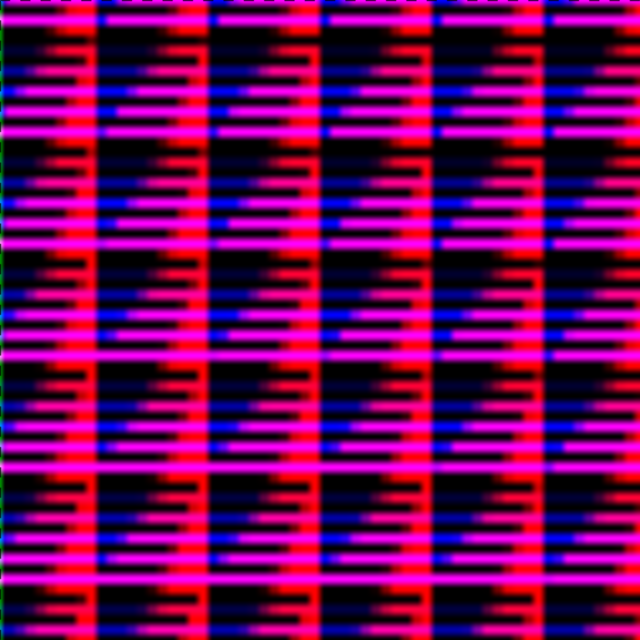
Give the GLSL for this pattern, as a three.js fragment shader.

```glsl
// Soft neon comb: magenta and blue bars with stepped red teeth, tiled on a coarse lattice.
#define LATTICE 63.0        // lattice steps across the canvas
#define TILE 11.0           // lattice steps per repeat
#define TILE_OFFSET vec2(1.0, -3.0)
#define DRIFT 0.12          // tooth shift per repeat
#define DRIFT_SLOPE 0.137   // tilt of the drift across rows
#define BAR_STEP 0.72       // bar start shift per row
#define TOOTH_STEP 0.36     // tooth start shift per row
#define EDGE_GREEN 0.55
#define EDGE_WIDTH 0.009
#define DASH_WIDTH 0.002

varying vec2 vUv;

// Linear ramp from 0 to 1, centred on start
float ramp(float x, float start, float width) {
  return clamp((x - start) / width + 0.5, 0.0, 1.0);
}

// Colour at one lattice node, counted from the upper left
vec3 nodeColor(vec2 node) {
  vec2 shifted = node + TILE_OFFSET;
  vec2 tile = floor((shifted + 0.5) / TILE);
  vec2 cell = shifted - tile * TILE;
  float drift = DRIFT * (tile.x - DRIFT_SLOPE * node.y + 1.2);

  // The first row of each tile ends the tooth sequence of the tile above
  float row = cell.y < 0.5 ? TILE : cell.y;
  float isTooth = mod(floor(row + 0.5), 2.0);

  float bar = ramp(cell.x, 10.0 * BAR_STEP - BAR_STEP * row + drift, 3.1 - 0.26 * row);
  float tooth = ramp(cell.x, 10.0 + TOOTH_STEP * (1.0 - row) + drift, 0.4 + 0.16 * row);
  float red = mix(bar, tooth, isTooth);
  float blue = clamp((row - 1.0) * 0.2 - 0.12 * drift, 0.0, 1.0) * (1.0 - isTooth);
  return vec3(red, 0.0, blue);
}

// Smooth blend of the four surrounding nodes
vec3 comb(vec2 p) {
  vec2 node = floor(p);
  vec2 blend = smoothstep(0.0, 1.0, fract(p));
  vec3 upper = mix(nodeColor(node), nodeColor(node + vec2(1.0, 0.0)), blend.x);
  vec3 lower = mix(nodeColor(node + vec2(0.0, 1.0)), nodeColor(node + vec2(1.0)), blend.x);
  return mix(upper, lower, blend.y);
}

// Soft alternating dashes along a border
float dashes(float along) {
  return smoothstep(-0.3, 0.3, sin(3.14159 * along));
}

void main() {
  vec2 fromCorner = vec2(vUv.x, 1.0 - vUv.y);
  vec2 p = fromCorner * LATTICE;
  vec3 color = comb(p);

  // Green fringe on the left border
  color.g += EDGE_GREEN * (1.0 - smoothstep(0.0, EDGE_WIDTH, fromCorner.x));

  // Thin dark dashes on the left and upper borders
  vec2 rim = 1.0 - smoothstep(vec2(0.5 * DASH_WIDTH), vec2(1.5 * DASH_WIDTH), fromCorner);
  color *= 1.0 - 0.7 * max(rim.x * dashes(p.y), rim.y * dashes(p.x));

  gl_FragColor = vec4(color, 1.0);
}
```
